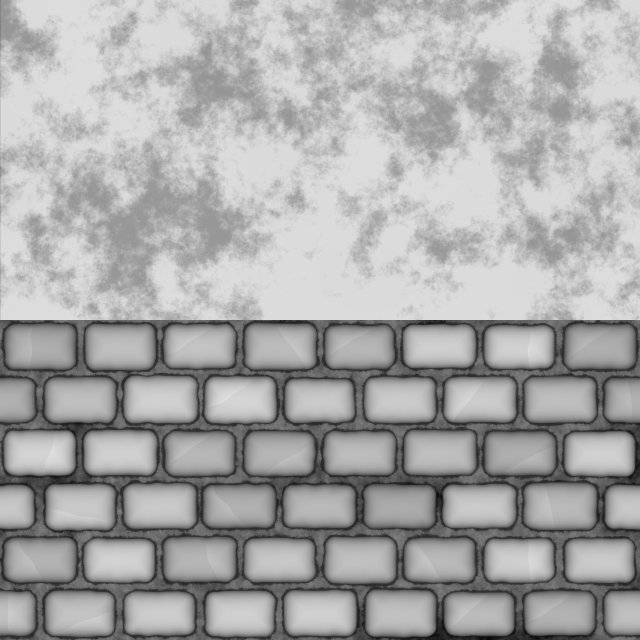
This texture map is drawn by a Shadertoy shader. Its source:

```glsl
float hash(vec2 p) {
    vec3 q = fract(p.xyx * vec3(0.1031, 0.1030, 0.0973));
    q += dot(q, q.yzx + 33.33);
    return fract((q.x + q.y) * q.z);
}

float noise(vec2 p) {
    vec2 i = floor(p), f = fract(p);
    f = f * f * (3.0 - 2.0 * f);
    return mix(mix(hash(i), hash(i + vec2(1, 0)), f.x),
               mix(hash(i + vec2(0, 1)), hash(i + vec2(1, 1)), f.x), f.y);
}

float fbm(vec2 p, float gain) {
    float sum = 0.0, amp = 1.0, total = 0.0;
    for (int i = 0; i < 6; i++) {
        sum += amp * noise(p);
        total += amp;
        amp *= gain;
        p = mat2(1.6, 1.2, -1.2, 1.6) * p + 17.3;
    }
    return sum / total;
}

float roundedBox(vec2 p, vec2 halfSize, float radius) {
    vec2 q = abs(p) - halfSize + radius;
    return length(max(q, 0.0)) + min(max(q.x, q.y), 0.0) - radius;
}

// Pale plaster with cloudy grey stains
float plaster(vec2 uv) {
    // Stain centres (xy) and radii (z)
    vec3 stains[9] = vec3[9](
        vec3(0.31, 0.67, 0.12), vec3(0.22, 0.61, 0.10), vec3(0.64, 0.95, 0.13),
        vec3(0.83, 0.86, 0.09), vec3(0.02, 0.94, 0.07), vec3(0.90, 0.58, 0.09),
        vec3(0.98, 0.78, 0.07), vec3(0.42, 0.87, 0.10), vec3(0.12, 0.72, 0.08));
    float cover = 0.0;
    for (int i = 0; i < 9; i++) {
        vec2 d = (uv - stains[i].xy) / stains[i].z;
        cover = max(cover, exp(-dot(d, d)));
    }
    float grain = fbm(uv * 16.0, 0.72);
    float stain = smoothstep(0.44, 0.83, grain + 0.17 * cover);
    float edge = 0.12 * (1.0 - smoothstep(0.0, 0.002, uv.x));
    return 0.86 - 0.27 * stain + 0.015 * (noise(uv * 7.0) - 0.5) - edge;
}

// Rounded stones in staggered courses, set in rough mortar
float stonework(vec2 uv, float pixel) {
    vec2 cell = vec2(0.125, 1.0 / 12.0);
    float row = floor(uv.y / cell.y);
    float x = uv.x / cell.x + 0.5 * (1.0 - mod(row, 2.0));
    vec2 id = vec2(mod(floor(x), 8.0), row) + 3.0;
    vec2 p = (vec2(fract(x), fract(uv.y / cell.y)) - 0.5) * cell;

    // Slightly irregular outline
    vec2 jitter = vec2(hash(id), hash(id + 31.0)) - 0.5;
    float wobble = noise(uv * 65.0) - 0.5;
    float d = roundedBox(p - 0.002 * jitter, vec2(0.0565, 0.0358) + 0.003 * jitter.yx, 0.017);
    d += 0.0025 * wobble;

    // Domed stone face, some with a chipped facet
    float tone = mix(0.68, 0.84, hash(id + 57.0));
    float dome = 1.0 - exp(min(d, 0.0) / 0.0085);
    float face = tone * mix(0.46, 1.0, dome) - 0.6 * p.y * dome;
    face -= 0.07 * dot(p / cell, p / cell);
    float angle = 6.283 * hash(id + 83.0);
    float bend = 0.006 * (noise(uv * 40.0) - 0.5);
    float facet = dot(p, vec2(cos(angle), sin(angle))) - 0.014 + bend;
    face += 0.045 * step(0.45, hash(id + 11.0)) * dome
          * smoothstep(-0.001, 0.001, facet) * exp(-max(facet, 0.0) / 0.018);
    face += 0.012 * (fbm(uv * 45.0, 0.5) - 0.5);

    // Mortar, sooty in patches and shadowed around each stone
    float rough = fbm(uv * 80.0, 0.65);
    float soot = smoothstep(0.48, 0.85, fbm(uv * 9.0 + 5.0, 0.5));
    float mortar = 0.41 + 0.3 * (rough - 0.5) - 0.28 * soot;
    float ragged = d + 0.009 * (rough - 0.5);
    mortar *= mix(0.56, 1.0, smoothstep(0.0008, 0.0045, ragged));

    float rim = 1.0 - 0.3 * exp(-abs(d) / 0.0016);
    return mix(face, mortar, smoothstep(-pixel, pixel, d)) * rim;
}

void mainImage(out vec4 fragColor, in vec2 fragCoord) {
    vec2 uv = fragCoord / iResolution.xy;
    float pixel = 1.0 / iResolution.y;
    float upper = smoothstep(-0.5 * pixel, 0.5 * pixel, uv.y - 0.5);
    float grey = mix(stonework(uv, pixel), plaster(uv), upper);
    fragColor = vec4(vec3(clamp(grey, 0.0, 1.0)), 1.0);
}
```
